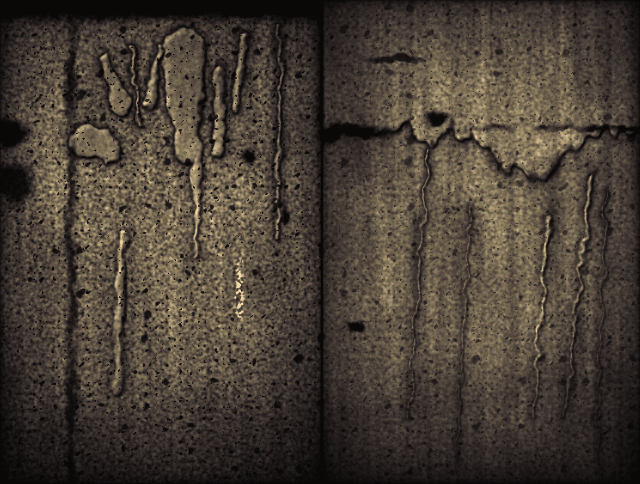
A WebGL 1 fragment shader for this texture:

```glsl
precision highp float;
// Two weathered plaster panels with peeling paint, drips, pits and dark stains.
uniform vec2 u_resolution;

const float ASPECT = 1.32;
const float SEAM = 0.664;
const float BASE_TONE = 0.47;
const float GRAIN = 0.85;
const float RELIEF = 0.55;
const float SHADOW = 0.9;
const vec2 TO_LIGHT = vec2(-0.0035, 0.0045);

vec2 hash2(vec2 p) {
  p = vec2(dot(p, vec2(127.1, 311.7)), dot(p, vec2(269.5, 183.3)));
  return fract(sin(p) * 43758.55);
}

float noise(vec2 p) {
  vec2 i = floor(p), f = fract(p), u = f * f * (3.0 - 2.0 * f);
  vec2 e = vec2(1.0, 0.0);
  float a = dot(hash2(i) * 2.0 - 1.0, f);
  float b = dot(hash2(i + e) * 2.0 - 1.0, f - e);
  float c = dot(hash2(i + e.yx) * 2.0 - 1.0, f - e.yx);
  float d = dot(hash2(i + 1.0) * 2.0 - 1.0, f - 1.0);
  return mix(mix(a, b, u.x), mix(c, d, u.x), u.y);
}

float fbm(vec2 p) {
  float sum = 0.0, amp = 0.6;
  for (int i = 0; i < 4; i++) {
    sum += amp * noise(p);
    p = p * 2.1 + 5.3;
    amp *= 0.55;
  }
  return sum;
}

// Distance to a drip running from a to b, with a radius at each end.
float drip(vec2 p, vec2 a, vec2 b, float ra, float rb) {
  vec2 ab = b - a;
  float h = clamp(dot(p - a, ab) / dot(ab, ab), 0.0, 1.0);
  return length(p - a - ab * h) - mix(ra, rb, h);
}

// Distance to all raised paint: negative inside.
float coating(vec2 p) {
  vec2 w = p + 0.015 * vec2(noise(p * 24.0), noise(p * 24.0 + 7.0));
  w += 0.007 * vec2(noise(p * 62.0 + 3.0), noise(p * 62.0 + 11.0));
  // hanging mass and its lobes
  float d = drip(w, vec2(0.379, 0.90), vec2(0.385, 0.69), 0.046, 0.027);
  d = min(d, drip(w, vec2(0.405, 0.70), vec2(0.404, 0.47), 0.013, 0.004));
  d = min(d, drip(w, vec2(0.503, 0.925), vec2(0.483, 0.775), 0.010, 0.009));
  d = min(d, drip(w, vec2(0.452, 0.86), vec2(0.452, 0.69), 0.009, 0.013));
  d = min(d, drip(w, vec2(0.328, 0.90), vec2(0.308, 0.79), 0.006, 0.014));
  d = min(d, drip(w, vec2(0.270, 0.90), vec2(0.288, 0.74), 0.005, 0.004));
  // flakes and thin runs on the left panel
  d = min(d, drip(w, vec2(0.215, 0.88), vec2(0.250, 0.78), 0.009, 0.020));
  float flake = drip(w, vec2(0.175, 0.71), vec2(0.225, 0.69), 0.034, 0.026);
  d = min(d, max(flake, 0.030 - length(w - vec2(0.195, 0.645))));
  float run = drip(w, vec2(0.252, 0.52), vec2(0.242, 0.20), 0.010, 0.014);
  d = min(d, run + 0.012 * noise(p * vec2(50.0, 25.0)) + 0.002);
  d = min(d, drip(w, vec2(0.579, 0.945), vec2(0.571, 0.51), 0.004, 0.006));
  // ragged ledge across the right panel
  float dip = 0.085 * exp(-pow((p.x - 1.09) / 0.10, 2.0));
  float edge = 0.728 - dip + 0.05 * noise(vec2(w.x * 13.0, 2.0)) + 0.05 * noise(w * vec2(34.0, 12.0));
  d = min(d, max(0.7 * (edge - w.y), SEAM - p.x));
  // long slanted runs below the ledge
  d = min(d, drip(w, vec2(0.883, 0.69), vec2(0.841, 0.14), 0.003, 0.002));
  d = min(d, drip(w, vec2(0.970, 0.57), vec2(0.940, 0.05), 0.002, 0.001));
  d = min(d, drip(w, vec2(1.130, 0.55), vec2(1.100, 0.14), 0.007, 0.002));
  d = min(d, drip(w, vec2(1.220, 0.64), vec2(1.165, 0.14), 0.006, 0.002));
  return min(d, drip(w, vec2(1.250, 0.60), vec2(1.230, 0.05), 0.002, 0.001));
}

float blot(vec2 p, vec2 centre, vec2 radius) {
  return 1.0 - smoothstep(0.5, 1.15, length((p - centre) / radius));
}

// Scattered round pits at three sizes.
float pits(vec2 p) {
  float sum = 0.0, cells = 22.0;
  for (int i = 0; i < 3; i++) {
    vec2 q = p * cells + 0.3 * noise(p * cells * 2.5), id = floor(q);
    vec2 r = hash2(id + cells);
    float size = 0.22 * r.x * step(0.55, r.y);
    sum = max(sum, 1.0 - smoothstep(size * 0.5, size + 0.03, length(fract(q) - 0.3 - 0.4 * r.yx)));
    cells *= 1.9;
  }
  return sum;
}

void main() {
  vec2 uv = gl_FragCoord.xy / u_resolution;
  vec2 p = uv * vec2(ASPECT, 1.0);
  float right = step(SEAM, p.x);
  float upper = smoothstep(0.40, 0.70, p.y);
  vec2 w = p + 0.025 * vec2(fbm(p * 26.0), fbm(p * 26.0 + 9.0));

  // plaster, stains and vertical weathering
  float streak = noise(vec2(p.x * 34.0 + p.y, p.y * 2.2)) + 0.6 * noise(vec2(p.x * 85.0, p.y * 5.0));
  float tone = BASE_TONE * (1.0 + 0.6 * fbm(p * 6.0) + mix(0.25, 0.5, right) * streak);
  float pale = 0.6 * blot(w, vec2(0.11, 0.66), vec2(0.05, 0.17)) + 0.4 * blot(w, vec2(0.80, 0.41), vec2(0.03, 0.07));
  pale += 0.6 * blot(w, vec2(1.165, 0.70), vec2(0.08, 0.035));
  pale += 0.5 * blot(w, vec2(1.00, 0.90), vec2(0.013, 0.13)) + 0.5 * blot(w, vec2(1.13, 0.91), vec2(0.011, 0.13));
  pale += 0.4 * blot(w, vec2(1.045, 0.92), vec2(0.010, 0.10));
  tone += 0.22 * pale;

  // raised paint: body, lit rims and contact shadow
  float d = coating(p), lit = coating(p + TO_LIGHT);
  float body = smoothstep(0.002, -0.006, d);
  float slope = smoothstep(0.004, -0.012, d) - smoothstep(0.004, -0.012, lit);
  float wrinkle = noise(w * vec2(55.0, 24.0)) - noise((w + TO_LIGHT) * vec2(55.0, 24.0));
  tone += body * (0.07 + 0.25 * wrinkle * (1.0 - right)) + RELIEF * slope;
  float contact = exp(-max(d, 0.0) / 0.008) * (1.0 - body);
  tone *= 1.0 - SHADOW * contact * mix(0.55, 0.95, upper);

  // fine grain, pits and bright flecks
  float grain = noise(p * 115.0) + 0.7 * noise(p * 185.0 + 4.0);
  tone *= 1.0 + GRAIN * mix(1.2, 0.75, right) * grain * (1.0 - 0.6 * body * (1.0 - right));
  tone *= 1.0 - 0.8 * pits(p) * mix(1.0, 0.65, right);
  tone += 0.6 * blot(w, vec2(0.492, 0.40), vec2(0.014, 0.075)) * smoothstep(-0.1, 0.25, grain);

  // dark cracks and holes
  float fissure = smoothstep(0.016, 0.002, abs(w.x - 0.147 - 0.012 * noise(vec2(p.y * 7.0, 1.0))));
  float dark = 0.85 * fissure * smoothstep(-0.35, 0.25, noise(p * vec2(14.0, 9.0)) + 0.1);
  float split = smoothstep(0.011, 0.001, abs(w.y - 0.735)) * smoothstep(0.93, 1.0, p.x);
  dark = max(dark, split * smoothstep(-0.2, 0.15, noise(p * 19.0)));
  dark = max(dark, 0.8 * blot(w, vec2(0.82, 0.878), vec2(0.07, 0.010)));
  dark = max(dark, blot(w, vec2(0.02, 0.725), vec2(0.045, 0.032)));
  dark = max(dark, 0.9 * blot(w, vec2(0.03, 0.62), vec2(0.045, 0.050)));
  dark = max(dark, blot(w, vec2(0.512, 0.675), vec2(0.018, 0.016)));
  dark = max(dark, blot(w, vec2(0.590, 0.55), vec2(0.011, 0.020)));
  dark = max(dark, blot(w, vec2(0.738, 0.324), vec2(0.018, 0.015)));
  dark = max(dark, blot(w, vec2(0.900, 0.755), vec2(0.030, 0.020)));
  dark = max(dark, blot(w, vec2(0.740, 0.73), vec2(0.050, 0.014)));
  dark = max(dark, blot(w, vec2(0.685, 0.725), vec2(0.030, 0.022)));
  dark = max(dark, (1.0 - right) * smoothstep(0.945, 0.975, w.y));
  tone *= 1.0 - 0.92 * dark;

  // panel vignettes, darker foot and centre seam
  float across = mix(p.x / SEAM, (p.x - SEAM) / (ASPECT - SEAM), right);
  float frame = max(16.0 * across * (1.0 - across) * uv.y * (1.0 - uv.y), 0.0);
  tone *= pow(frame, 0.33) * mix(0.55, 1.0, smoothstep(0.0, 0.42, p.y + 0.2 * fbm(p * 8.0)));
  tone *= smoothstep(0.0005, 0.004, abs(p.x - SEAM));

  tone = clamp(tone, 0.035, 0.95);
  vec3 tint = mix(vec3(1.0, 0.85, 0.81), vec3(1.0, 0.89, 0.68), smoothstep(0.12, 0.55, tone));
  gl_FragColor = vec4(tone * tint, 1.0);
}
```
